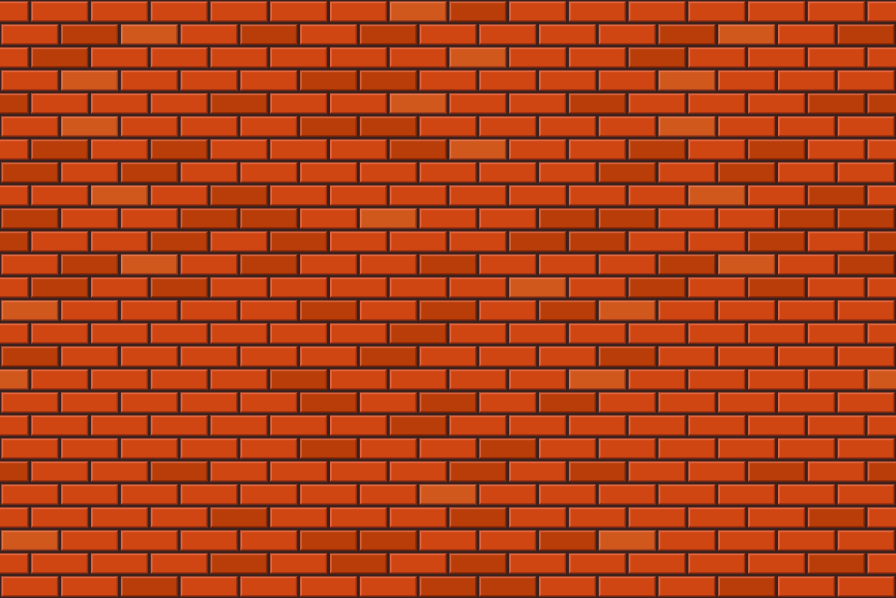
Reproduce this pattern procedurally as a Shadertoy shader.

```glsl
// Running-bond brick wall: flat bricks with a lit top-left bevel and a shaded
// bottom-right bevel, set in dark mortar. Each brick takes its tone from an
// integer hash of its wrapped row and column, so the wall tiles seamlessly.

#define COLUMNS 15.0
#define ROWS 26.0          // even, so the half-brick shift wraps
#define TONE_PERIOD 10.0   // bricks before the tones of a row recur
#define JOINT 0.127        // widths in row heights
#define LIT_WIDTH 0.075
#define SHADE_WIDTH 0.062
#define DARK_SHARE 0.46    // chance of a dark brick in each pair
#define PALE_SHARE 0.52    // chance of a pale brick in each row period
#define BRICK vec3(0.812, 0.275, 0.070)
#define BRICK_DARK vec3(0.725, 0.240, 0.030)
#define BRICK_PALE vec3(0.815, 0.345, 0.110)
#define MORTAR vec3(0.235, 0.125, 0.110)

float hash(vec2 cell, uint seed) {
    uint h = uint(cell.x) * 374761393u + uint(cell.y) * 668265263u + seed * 2246822519u;
    h = (h ^ (h >> 15)) * 2246822519u;
    h = (h ^ (h >> 13)) * 3266489917u;
    h ^= h >> 16;
    return float(h >> 8) / 16777216.0;
}

// Tone of one brick: spaced dark bricks, and at most one pale per row period
vec3 brickTone(vec2 cell) {
    float column = mod(cell.x, TONE_PERIOD);
    vec2 pair = vec2(floor(column / 2.0), cell.y);
    float darkSide = step(0.5, hash(pair, 1u));
    bool isDark = hash(pair, 2u) < DARK_SHARE && mod(column, 2.0) == darkSide;

    vec2 rowKey = vec2(0.0, cell.y);
    float paleColumn = floor(hash(rowKey, 3u) * TONE_PERIOD);
    bool isPale = hash(rowKey, 4u) < PALE_SHARE && column == paleColumn;
    return isPale ? BRICK_PALE : isDark ? BRICK_DARK : BRICK;
}

// Pixel coverage of the region where the distance is positive
float coverage(float dist, float pixel) {
    return clamp(dist / pixel + 0.5, 0.0, 1.0);
}

void mainImage(out vec4 fragColor, in vec2 fragCoord) {
    // Brick grid, odd rows shifted by half a brick
    vec2 grid = fragCoord / iResolution.xy * vec2(COLUMNS, ROWS);
    float row = floor(grid.y);
    grid.x += 0.5 * mod(row, 2.0);
    vec2 cell = vec2(mod(floor(grid.x), COLUMNS), row);

    // Distances inward from the brick edges, in row heights
    float pixel = ROWS / iResolution.y;
    vec2 size = vec2(iResolution.x / COLUMNS * pixel, 1.0);
    vec2 local = fract(grid) * size;
    vec2 fromLow = local - 0.5 * JOINT;
    vec2 fromHigh = size - local - 0.5 * JOINT;
    float litEdge = min(fromLow.x, fromHigh.y);
    float shadeEdge = min(fromHigh.x, fromLow.y);

    // Bevels, mitred where the lit and shaded edges meet
    vec3 tone = brickTone(cell);
    vec3 lit = mix(tone, vec3(1.0, 0.60, 0.52), 0.40);
    vec3 shade = tone * vec3(0.76, 0.69, 0.95);
    float mitre = coverage((litEdge - shadeEdge) * 0.7071, pixel);
    vec3 color = mix(tone, lit, coverage(LIT_WIDTH - litEdge, pixel) * (1.0 - mitre));
    color = mix(color, shade, coverage(SHADE_WIDTH - shadeEdge, pixel) * mitre);

    // Mortar around the brick
    color = mix(MORTAR, color, coverage(min(litEdge, shadeEdge), pixel));
    fragColor = vec4(color, 1.0);
}
```
